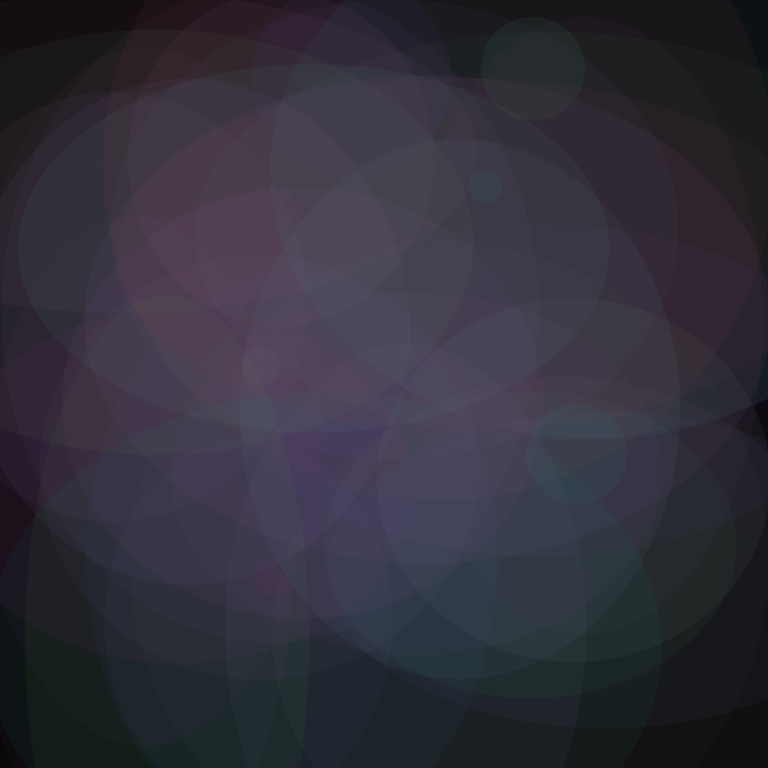
Give the GLSL for this background, as a three.js fragment shader.

```glsl
varying vec2 vUv;

const int LARGE_COUNT = 32;
const int SMALL_COUNT = 6;
const float LARGE_ALPHA = 0.07;
const float SMALL_ALPHA = 0.08;
const vec2 LARGE_RADIUS = vec2(0.17, 0.47);   // smallest, largest
const vec2 SMALL_RADIUS = vec2(0.02, 0.13);
const float CENTRE_MARGIN = 0.14;
const float EDGE_WIDTH = 0.0012;
const float HUE_SPREAD = 0.46;
const vec3 BASE = vec3(0.035, 0.03, 0.035);
const vec3 COOL = vec3(0.30, 0.41, 0.48);
const vec3 WARM = vec3(0.47, 0.40, 0.42);
const vec2 SPREAD_STEP = vec2(0.7549, 0.5698); // low-discrepancy sequence

vec3 hash3(float n) {
  vec3 p = fract(vec3(n) * vec3(0.1031, 0.1030, 0.0973));
  p += dot(p, p.yzx + 33.33);
  return fract((p.xxy + p.yzz) * p.zyx);
}

// Approximate signed distance to an axis-aligned ellipse
float ellipseDistance(vec2 p, vec2 radii) {
  float k = length(p / radii);
  float slope = length(p / (radii * radii));
  return (k - 1.0) * (k + 1e-4) / (slope + 1e-4);
}

float ellipseMask(vec2 p, vec2 radii) {
  return 1.0 - smoothstep(-EDGE_WIDTH, EDGE_WIDTH, ellipseDistance(p, radii));
}

// Warm towards the upper left, cool elsewhere, with a random hue
vec3 tintAt(vec2 centre, float seed) {
  float warmth = clamp(2.0 * centre.y * (1.0 - centre.x), 0.0, 1.0);
  vec3 tint = mix(COOL, WARM, warmth) * (0.85 + 0.3 * centre.y);
  return tint + HUE_SPREAD * (hash3(seed) - 0.5);
}

void main() {
  vec3 color = BASE;

  // Broad overlapping ellipses
  for (int i = 0; i < LARGE_COUNT; i++) {
    float id = float(i) + 1.0;
    vec2 centre = mix(vec2(CENTRE_MARGIN), vec2(1.0 - CENTRE_MARGIN),
                      fract(0.5 + id * SPREAD_STEP));
    vec2 radii = mix(vec2(LARGE_RADIUS.x), vec2(LARGE_RADIUS.y),
                     hash3(id * 7.31).xy);
    float mask = ellipseMask(vUv - centre, radii);
    color = mix(color, tintAt(centre, id * 3.77 + 50.0), LARGE_ALPHA * mask);
  }

  // A few small discs on top
  for (int i = 0; i < SMALL_COUNT; i++) {
    float id = float(i) + 101.0;
    vec3 rnd = hash3(id * 5.17);
    vec2 centre = mix(vec2(0.2), vec2(0.8, 0.95), rnd.xy);
    float radius = mix(SMALL_RADIUS.x, SMALL_RADIUS.y, rnd.z * rnd.z);
    float mask = ellipseMask(vUv - centre, vec2(radius));
    color = mix(color, tintAt(centre, id * 2.93), SMALL_ALPHA * mask);
  }

  gl_FragColor = vec4(color, 1.0);
}
```
